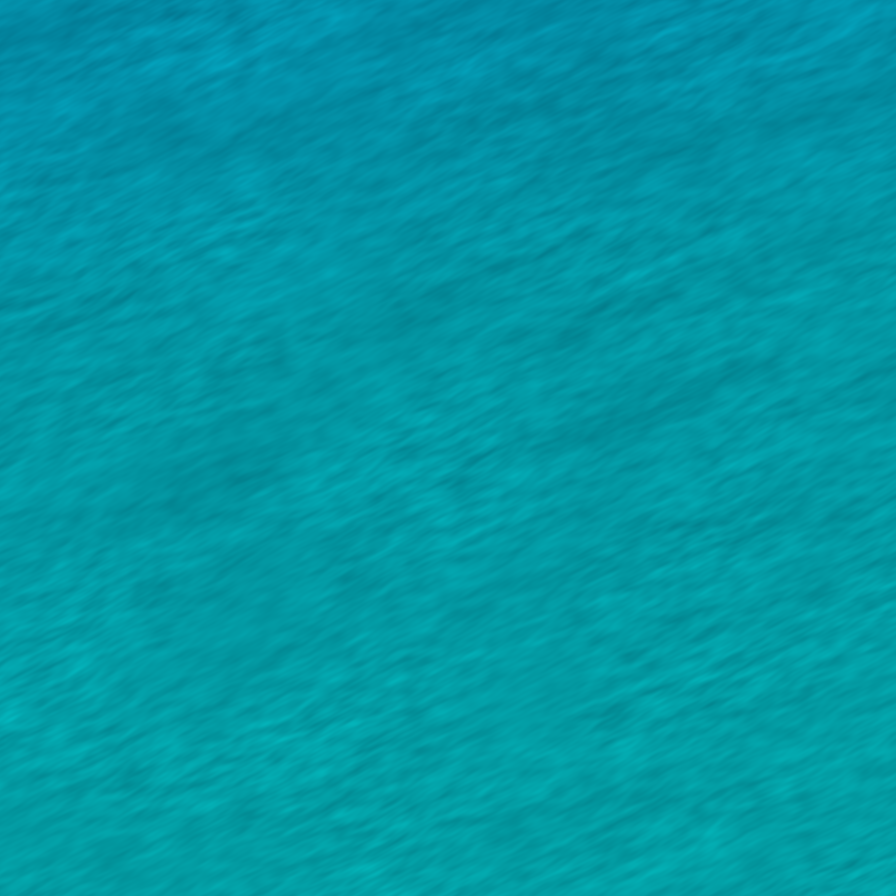
This texture is drawn by a WebGL 2 fragment shader. Its source:

```glsl
#version 300 es
precision highp float;
// Calm turquoise water with fine slanted ripples and broad soft swells.

#define RIPPLE_ANGLE 0.44
#define SWELL_ANGLE 0.36
#define RIPPLE_SCALE vec2(19.0, 80.0)
#define SWELL_SCALE vec2(2.6, 13.0)
#define RIPPLE_CONTRAST 0.205
#define SWELL_CONTRAST 0.115
#define BEND 0.006
#define NEAR_COLOR vec3(0.010, 0.618, 0.643)
#define MIDDLE_COLOR vec3(0.010, 0.588, 0.635)
#define FAR_COLOR vec3(0.010, 0.550, 0.652)

uniform vec2 u_resolution;
out vec4 fragColor;

float hash(vec2 cell) {
    return fract(sin(dot(cell, vec2(127.1, 311.7))) * 43758.5453);
}

vec2 gradientAt(vec2 cell) {
    float angle = 6.28318 * hash(cell);
    return vec2(cos(angle), sin(angle));
}

// Gradient noise, roughly -0.7 to 0.7
float noise(vec2 p) {
    vec2 cell = floor(p);
    vec2 f = p - cell;
    vec2 w = f * f * f * (f * (f * 6.0 - 15.0) + 10.0);
    vec2 e = vec2(1.0, 0.0);
    float a = dot(gradientAt(cell), f);
    float b = dot(gradientAt(cell + e.xy), f - e.xy);
    float c = dot(gradientAt(cell + e.yx), f - e.yx);
    float d = dot(gradientAt(cell + e.xx), f - e.xx);
    return mix(mix(a, b, w.x), mix(c, d, w.x), w.y);
}

// Coordinates along and across a direction
vec2 alignTo(vec2 p, float angle) {
    float c = cos(angle);
    float s = sin(angle);
    return vec2(c * p.x + s * p.y, c * p.y - s * p.x);
}

// Layers of elongated noise, each finer and turned slightly
float streaks(vec2 p, float angle, vec2 scale) {
    float sum = 0.0;
    float weight = 0.5;
    for (int i = 0; i < 3; i++) {
        float turn = angle + 0.06 * (float(i) - 1.0);
        sum += weight * noise(alignTo(p, turn) * scale + 17.3 * float(i));
        scale *= 1.7;
        weight *= 0.75;
    }
    return sum;
}

void main() {
    vec2 uv = gl_FragCoord.xy / u_resolution;

    // Gentle bending keeps the ripples from looking ruled
    vec2 bend = vec2(noise(uv * 7.0 + 3.1), noise(uv * 7.0 + 41.7));
    vec2 p = uv + BEND * bend;

    float ripple = streaks(p, RIPPLE_ANGLE, RIPPLE_SCALE);
    float swell = streaks(p + 5.0, SWELL_ANGLE, SWELL_SCALE);
    float patches = noise(alignTo(uv, SWELL_ANGLE) * vec2(4.0, 9.0) + 61.0);

    // Depth color from near green to far blue
    float far = uv.y - 0.12 * (uv.x - 0.5) + 0.1 * swell;
    vec3 color = mix(NEAR_COLOR, MIDDLE_COLOR, smoothstep(0.0, 0.6, far));
    color = mix(color, FAR_COLOR, smoothstep(0.55, 1.05, far));

    // Ripples vary in strength, swells grow toward the far side
    float rippleLight = RIPPLE_CONTRAST * ripple * (1.0 + 0.7 * patches);
    float swellLight = SWELL_CONTRAST * swell * mix(0.7, 1.5, uv.y);
    float light = rippleLight + swellLight + 0.035 * patches;
    color *= 1.0 + light * vec3(1.0, 1.1, 0.95);

    fragColor = vec4(clamp(color, 0.0, 1.0), 1.0);
}
```
